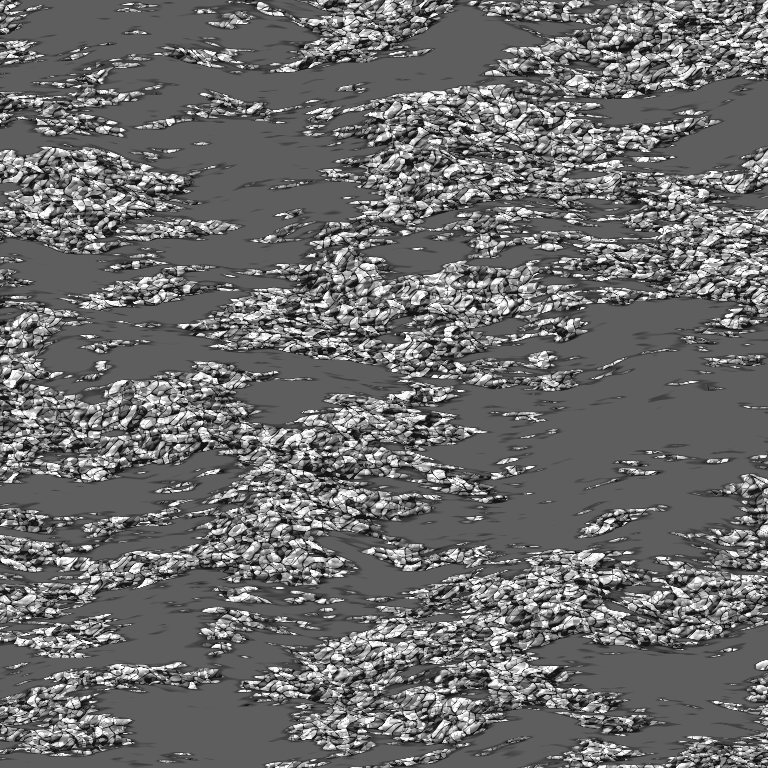
Give the GLSL for this texture, as a WebGL 1 fragment shader.

```glsl
precision highp float;
// Grey ground crossed by ragged, slightly tilted drifts of bright mineral flakes.
// Stretched layered noise places the drifts; two scales of cellular noise cut them
// into facets, and the slope of the drift field adds lit rims and dark shadows.
uniform vec2 u_resolution;

#define TILT 0.20
#define DRIFT_SCALE vec2(4.6, 13.5)
#define FLAKE_SCALE vec2(62.0, 100.0)
#define GRAIN_SCALE vec2(150.0, 215.0)
#define COVER_LEVEL 0.487
#define EDGE_SOFTNESS 0.010
#define HALO_WIDTH 0.045
#define GROUND_GREY 0.37
#define HALO_GREY 0.23
#define FLAKE_GREY 0.63
#define FACET_CONTRAST 0.62
#define RELIEF 2.6

float hash(vec2 p) {
  return fract(sin(dot(p, vec2(127.1, 311.7))) * 43758.5);
}

vec2 hash2(vec2 p) {
  return vec2(hash(p), hash(p + 37.3));
}

float valueNoise(vec2 p) {
  vec2 cell = floor(p);
  vec2 f = fract(p);
  f = f * f * (3.0 - 2.0 * f);
  float low = mix(hash(cell), hash(cell + vec2(1.0, 0.0)), f.x);
  float high = mix(hash(cell + vec2(0.0, 1.0)), hash(cell + 1.0), f.x);
  return mix(low, high, f.y);
}

// Drift field: high inside flake drifts, low on bare ground.
float driftField(vec2 p) {
  p *= DRIFT_SCALE;
  float sum = 0.0;
  float total = 0.0;
  float weight = 1.0;
  for (int i = 0; i < 5; i++) {
    sum += weight * valueNoise(p);
    total += weight;
    weight *= 0.72;
    p = vec2(p.x + 0.25 * p.y, p.y) * 2.07 + vec2(17.3, 9.1);
  }
  return sum / total;
}

// Cellular facets: x is a signed tone with a random tilt, y the distance to the seam.
vec2 facets(vec2 p) {
  vec2 cell = floor(p);
  vec2 f = fract(p);
  vec2 nearestId = cell;
  vec2 nearestOffset = vec2(0.0);
  float first = 8.0;
  float second = 8.0;
  for (int y = -1; y <= 1; y++) {
    for (int x = -1; x <= 1; x++) {
      vec2 corner = vec2(float(x), float(y));
      vec2 offset = corner + hash2(cell + corner) - f;
      float d = length(offset);
      if (d < first) {
        second = first;
        first = d;
        nearestId = cell + corner;
        nearestOffset = offset;
      } else {
        second = min(second, d);
      }
    }
  }
  vec2 tilt = hash2(nearestId + 71.9) - vec2(0.5, 0.9);
  float tone = hash(nearestId + 5.7) - 0.5 + 0.6 * dot(tilt, nearestOffset);
  return vec2(tone, second - first);
}

void main() {
  vec2 uv = gl_FragCoord.xy / u_resolution.y;

  // Tilt the streaks and let them wander a little.
  float c = cos(TILT);
  float s = sin(TILT);
  vec2 p = vec2(c * uv.x + s * uv.y, c * uv.y - s * uv.x) + 3.0;
  p.y += 0.010 * sin(p.x * 11.0 + 2.0 * sin(p.y * 9.0));
  p.y += 0.004 * sin(p.x * 31.0 + p.y * 23.0);

  float field = driftField(p);
  float fieldAbove = driftField(p + vec2(-0.0015, 0.0035));
  float slope = clamp(field - fieldAbove, -0.1, 0.1);
  float cover = smoothstep(-EDGE_SOFTNESS, EDGE_SOFTNESS, field - COVER_LEVEL);

  // Bare ground, darkened beside flakes and most under their lower rims.
  float halo = smoothstep(COVER_LEVEL - HALO_WIDTH, COVER_LEVEL, field);
  float ground = mix(GROUND_GREY, HALO_GREY, halo);
  ground -= halo * 1.5 * max(-slope, 0.0);

  // Flakes: broad facets, fine grain, dark seams and lit upper rims.
  vec2 bend = 0.35 * sin(p.yx * vec2(190.0, 130.0) + p * 70.0);
  vec2 flake = facets(p * FLAKE_SCALE + bend);
  vec2 grain = facets(p * GRAIN_SCALE + bend.yx);
  float tone = FLAKE_GREY + RELIEF * slope;
  tone += FACET_CONTRAST * flake.x * smoothstep(0.0, 0.12, flake.y);
  tone += FACET_CONTRAST * grain.x * smoothstep(0.0, 0.20, grain.y);
  tone -= 0.34 * (1.0 - smoothstep(0.02, 0.20, flake.y));
  tone -= 0.16 * (1.0 - smoothstep(0.0, 0.25, grain.y));

  float grey = mix(ground, clamp(tone, 0.08, 0.98), cover);
  gl_FragColor = vec4(vec3(grey), 1.0);
}
```
